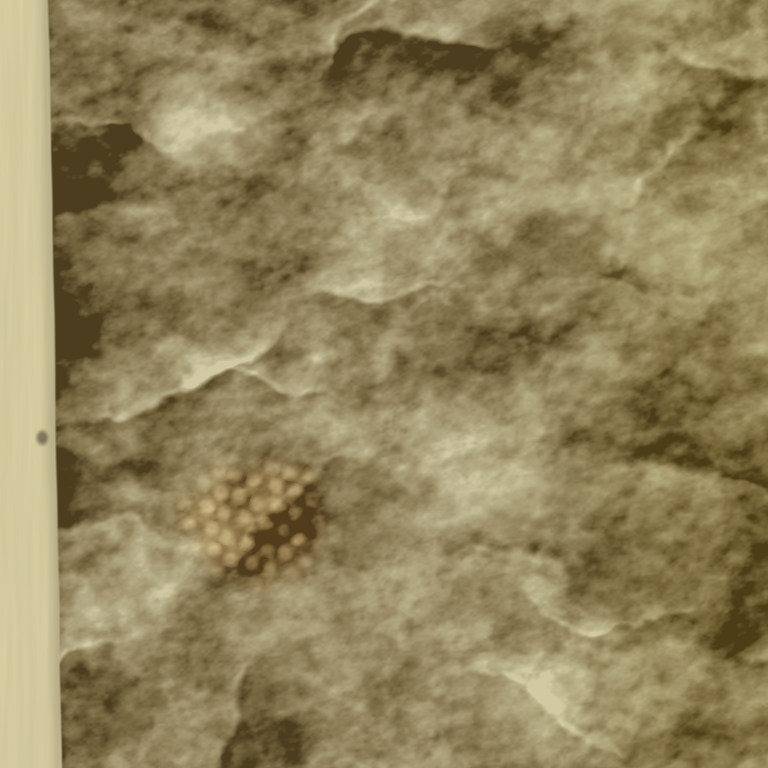
This texture is drawn by a WebGL 2 fragment shader. Its source:

```glsl
#version 300 es
precision highp float;
// Matted mineral wool packed beside a pale timber stud.
// Warped value noise gives the matting; hashed grids scatter curved folds and
// pale wisps; a tone ramp turns the summed light into colour.

uniform vec2 u_resolution;
out vec4 fragColor;

const float BASE_TONE = 0.47;
const float CLUMP_SCALE = 5.0, CLUMP_GAIN = 1.0;
const float TUFT_SCALE = 17.0, TUFT_GAIN = 0.75;
const float GRAIN_SCALE = 58.0, GRAIN_GAIN = 0.62;
const float FOLD_GRID = 4.2, FOLD_GAIN = 0.42;
const float WISP_GRID = 4.0, WISP_GAIN = 0.42;
const float LEAN = 0.35;                       // main fibre angle, radians
const float STUD_BOTTOM = 0.081, STUD_TOP = 0.063;
const vec2 DIMPLE_CENTRE = vec2(0.335, 0.325);
const float DIMPLE_PITCH = 0.026;
const vec3 STUD_COLOUR = vec3(0.83, 0.79, 0.62);
const vec3 WARM_TINT = vec3(1.07, 0.98, 0.88);
const vec3 RAMP[6] = vec3[6](
  vec3(0.30, 0.24, 0.12), vec3(0.45, 0.39, 0.24), vec3(0.55, 0.49, 0.34),
  vec3(0.64, 0.59, 0.44), vec3(0.71, 0.68, 0.53), vec3(0.82, 0.79, 0.64));

vec3 hash3(vec2 cell, int seed) {
  uvec3 v = uvec3(ivec3(ivec2(cell), seed)) * 1664525u + 1013904223u;
  v.x += v.y * v.z; v.y += v.z * v.x; v.z += v.x * v.y;
  v ^= v >> 16u;
  v.x += v.y * v.z; v.y += v.z * v.x; v.z += v.x * v.y;
  return vec3(v >> 16u) / 65535.0;
}

float noise(vec2 p) {
  vec2 c = floor(p), f = p - c;
  f = f * f * (3.0 - 2.0 * f);
  return mix(mix(hash3(c, 1).x, hash3(c + vec2(1, 0), 1).x, f.x),
             mix(hash3(c + vec2(0, 1), 1).x, hash3(c + vec2(1, 1), 1).x, f.x), f.y);
}

mat2 rotation(float a) { return mat2(cos(a), -sin(a), sin(a), cos(a)); }

// Fractal noise centred on zero
float fbm(vec2 p, int octaves) {
  float sum = 0.0, gain = 0.5;
  for (int i = 0; i < octaves; i++) {
    sum += gain * (noise(p) - 0.5);
    p = rotation(0.6) * p * 2.03 + 17.3;
    gain *= 0.55;
  }
  return sum;
}

// Curved creases: light on one side, shade on the other, some with a bright lip
float folds(vec2 p) {
  vec2 g = p * FOLD_GRID, home = floor(g);
  float sum = 0.0;
  for (int j = -1; j <= 1; j++) for (int i = -1; i <= 1; i++) {
    vec2 cell = home + vec2(i, j);
    vec3 place = hash3(cell, 7), kind = hash3(cell, 8);
    vec2 q = rotation(LEAN + (place.z - 0.5) * 1.5) * (g - cell - place.xy);
    float d = q.y - (kind.y - 0.5) * 1.3 * q.x * q.x;
    float window = smoothstep(1.0, 0.2, length(q) / mix(0.6, 0.98, kind.x));
    float side = smoothstep(-0.035, 0.035, d) * 2.0 - 1.0;
    float flip = kind.z < 0.4 ? -1.0 : 1.0;
    sum += window * flip * side * exp(-abs(d) * 6.5) * mix(0.3, 1.0, kind.x);
    sum += window * step(0.6, kind.z) * 0.7 * exp(-d * d * 1800.0);
  }
  return sum;
}

// Soft elongated pale patches
float wisps(vec2 p) {
  vec2 g = p * WISP_GRID, home = floor(g);
  float sum = 0.0;
  for (int j = -1; j <= 1; j++) for (int i = -1; i <= 1; i++) {
    vec2 cell = home + vec2(i, j);
    vec3 place = hash3(cell, 21), kind = hash3(cell, 22);
    vec2 q = rotation((place.z - 0.5) * 1.6) * (g - cell - place.xy);
    float r = length(q * vec2(1.0, 2.3)) / mix(0.35, 0.8, kind.x);
    sum += smoothstep(1.0, 0.25, r) * smoothstep(0.35, 0.8, kind.y);
  }
  return min(sum, 1.3);
}

// Dark hollows above scalloped crests, fading away from the stud
float hollows(vec2 p, float fromStud) {
  float shade = 0.0;
  for (int i = 0; i < 3; i++) {
    float n = float(i);
    float crest = 0.73 - 0.24 * n + 0.05 * fbm(vec2(p.x * 14.0, n * 9.0), 3);
    float rise = p.y - crest;
    float reach = 0.24 / (1.0 + 1.6 * n);
    float fade = smoothstep(reach, 0.0, fromStud + 0.12 * fbm(p * 11.0, 3));
    shade += smoothstep(-0.008, 0.012, rise) * exp(-max(rise, 0.0) * 7.0) * fade / (1.0 + 0.4 * n);
  }
  return shade;
}

// Staggered rows of small raised dots
float dimples(vec2 p) {
  vec2 g = rotation(-0.3) * p / DIMPLE_PITCH;
  g.x += 0.5 * mod(floor(g.y), 2.0);
  vec2 offset = (hash3(floor(g), 31).xy - 0.5) * 0.25;
  return smoothstep(0.55, 0.12, length(fract(g) - 0.5 - offset)) - 0.45;
}

vec3 ramp(float tone) {
  float t = clamp(tone, 0.0, 1.0) * 5.0;
  int i = min(int(t), 4);
  return mix(RAMP[i], RAMP[i + 1], t - float(i));
}

void main() {
  vec2 uv = gl_FragCoord.xy / u_resolution;
  float edge = mix(STUD_BOTTOM, STUD_TOP, uv.y) + 0.003 * fbm(vec2(uv.y * 9.0, 4.0), 2);
  float fromStud = uv.x - edge;

  // Matted wool
  vec2 warp = vec2(fbm(uv * 9.0, 4), fbm(uv * 9.0 + 40.0, 4));
  vec2 p = uv + 0.09 * warp;
  vec2 along = rotation(LEAN) * p * vec2(1.0, 1.0);
  float tone = BASE_TONE + CLUMP_GAIN * fbm(along * CLUMP_SCALE * vec2(0.8, 1.25), 4);
  tone += TUFT_GAIN * fbm(along * TUFT_SCALE * vec2(0.8, 1.3) + 8.0, 4);
  tone += GRAIN_GAIN * fbm(rotation(LEAN) * uv * GRAIN_SCALE * vec2(0.85, 1.2), 3);
  tone += FOLD_GAIN * folds(p);

  // Wisps gather around the middle
  vec2 fromFocus = uv - vec2(0.6, 0.6);
  float wisp = wisps(p) * exp(-3.5 * dot(fromFocus, fromFocus));
  tone = mix(tone, 0.78, 0.35 * min(wisp, 1.0)) + WISP_GAIN * 0.5 * wisp;

  // Hollows, contact shadow and dimpled patch
  tone -= 0.62 * hollows(uv, fromStud) + 0.2 * exp(-max(fromStud, 0.0) * 120.0);
  vec2 d = (uv - DIMPLE_CENTRE) * vec2(1.0, 1.2);
  float patchMask = smoothstep(0.115, 0.06, length(d) + 0.08 * warp.x);
  tone += patchMask * (0.38 * dimples(uv) - 0.03);
  vec3 colour = ramp(tone) * mix(vec3(1.0), WARM_TINT, 0.8 * patchMask);
  colour.b -= 0.03 * smoothstep(0.55, 1.0, uv.x);

  // Timber stud with faint vertical grain, rounded edge and one knot
  float grain = fbm(uv * vec2(150.0, 7.0), 3);
  vec3 stud = STUD_COLOUR * (1.0 + 0.06 * grain - 0.12 * smoothstep(-0.022, 0.0, fromStud));
  float knot = length((uv - vec2(0.055, 0.43)) * vec2(1.0, 0.8));
  stud *= 1.0 - 0.4 * smoothstep(0.011, 0.003, knot);
  fragColor = vec4(mix(stud, colour, smoothstep(-0.002, 0.002, fromStud)), 1.0);
}
```
